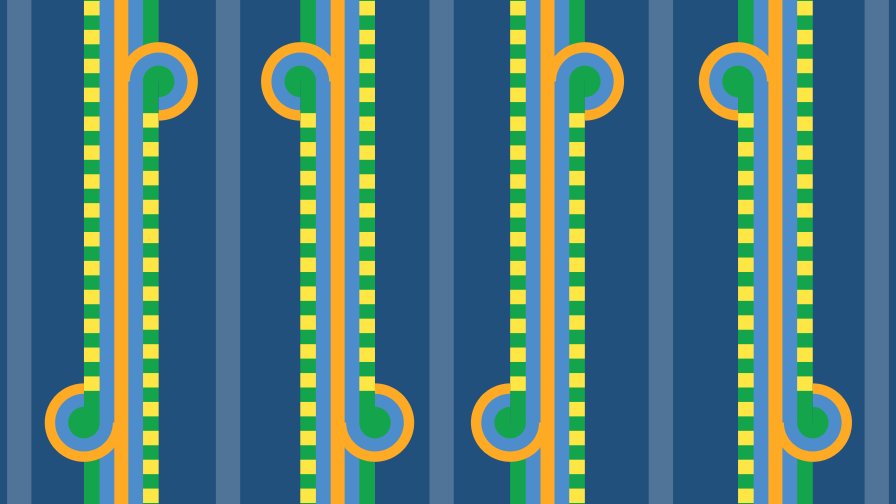
Write a Shadertoy shader that draws this pattern.

```glsl
// Vertical ribbon columns with curled ends on a blue ground with pale bars.
// Each column is folded by a half turn so one half draws both curls, and
// every second column is mirrored. Lengths are fractions of canvas height.

#define ORANGE_EDGE 0.0139
#define BLUE_EDGE 0.0431
#define RIBBON_EDGE 0.0741
#define CURL_HEIGHT 0.3385
#define CURL_RADII vec3(0.0778, 0.0572, 0.0313)
#define DASH_TOP 0.2755
#define DASH_PERIOD 0.0573
#define BAR_HALF_WIDTH 0.0241
#define COLUMN_START 0.2407
#define COLUMN_STEP 0.4326
#define BAR_START 0.0382
#define BAR_STEP 0.42535

const vec3 GROUND = vec3(0.133, 0.314, 0.490);
const vec3 BAR    = vec3(0.313, 0.450, 0.596);
const vec3 BLUE   = vec3(0.306, 0.553, 0.800);
const vec3 ORANGE = vec3(0.995, 0.667, 0.140);
const vec3 GREEN  = vec3(0.080, 0.648, 0.300);
const vec3 YELLOW = vec3(0.995, 0.905, 0.265);

// Uneven spacing of columns and bars
const float COLUMN_DRIFT[4] = float[4](0.0, -0.0034, -0.0196, 0.0);
const float BAR_DRIFT[5] = float[5](0.0, -0.0111, -0.0127, -0.0030, 0.0);

// Antialiased coverage of a signed distance
float fill(float d) {
    return clamp(0.5 - d * iResolution.y, 0.0, 1.0);
}

// Green strip with yellow dashes below the curl
vec3 dashedStrip(float y) {
    float t = (DASH_TOP - y) / DASH_PERIOD;
    float d = (abs(fract(t + 0.25) - 0.5) - 0.25) * DASH_PERIOD;
    return mix(GREEN, YELLOW, fill(d) * step(-0.25, t));
}

// One column around its centre, with the curl at upper right
vec3 paintColumn(vec3 color, vec2 q) {
    if (q.x < 0.0) q = -q;

    // Straight ribbons
    color = mix(color, dashedStrip(q.y), fill(q.x - RIBBON_EDGE));
    color = mix(color, BLUE, fill(q.x - BLUE_EDGE));
    color = mix(color, ORANGE, fill(q.x - ORANGE_EDGE));

    // Concentric curl, open in its lower inner quarter
    vec2 c = q - vec2(RIBBON_EDGE, CURL_HEIGHT);
    vec3 d = length(c) - CURL_RADII;
    vec3 curl = mix(ORANGE, BLUE, fill(d.y));
    curl = mix(curl, GREEN, fill(d.z));
    float open = max(fill(-c.x), fill(-c.y));
    return mix(color, curl, fill(d.x) * open);
}

void mainImage(out vec4 fragColor, in vec2 fragCoord) {
    vec2 p = fragCoord / iResolution.y;
    vec3 color = GROUND;

    // Pale bars between the columns
    for (int i = 0; i < 5; i++) {
        float x = BAR_START + BAR_STEP * float(i) + BAR_DRIFT[i];
        color = mix(color, BAR, fill(abs(p.x - x) - BAR_HALF_WIDTH));
    }

    // Columns, alternately mirrored
    for (int i = 0; i < 4; i++) {
        float x = COLUMN_START + COLUMN_STEP * float(i) + COLUMN_DRIFT[i];
        float side = 1.0 - 2.0 * float(i % 2);
        color = paintColumn(color, vec2((p.x - x) * side, p.y - 0.5));
    }
    fragColor = vec4(color, 1.0);
}
```
